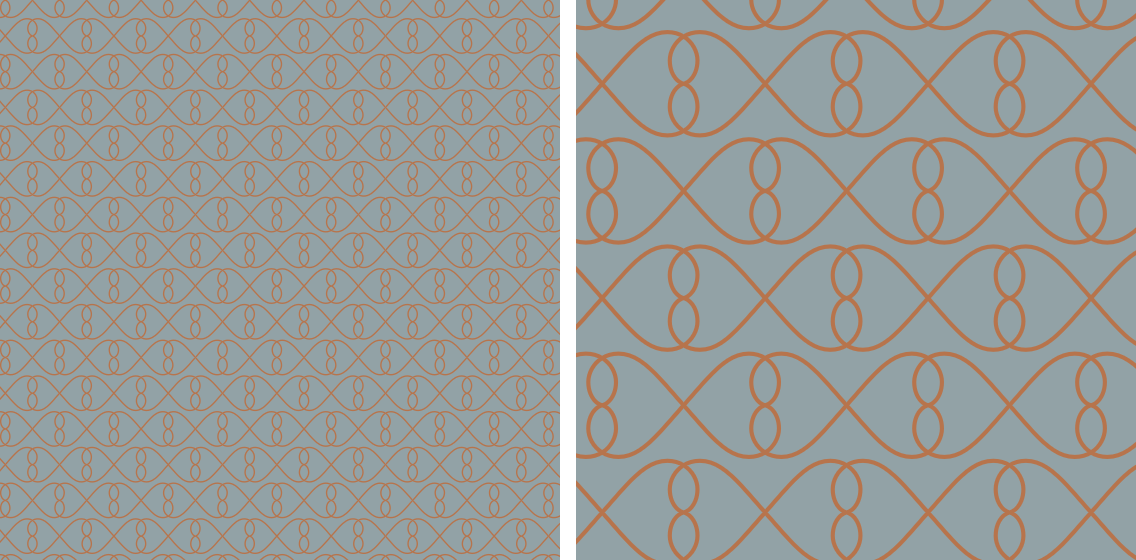
Left: the whole. Right: its middle third, enlarged.
A Shadertoy shader for this pattern:

```glsl
// Copper looped wave lines with figure-eight knots, in half-drop rows on grey blue.

#define CELL_WIDTH 0.0970              // one repeat across, in canvas units
#define ROW_PITCH 0.6577               // row spacing, in cell widths
#define ORIGIN vec2(0.0579, 0.9358)    // centre of one knot on the canvas
#define LINE_HALF 0.0127               // half line width, in cell widths
#define CREST vec2(0.100, 0.317)       // top of the large arc
#define LOOP_SIDE vec2(0.085, 0.143)   // widest point of the small loop
#define GROUND vec3(0.572, 0.636, 0.650)
#define COPPER vec3(0.718, 0.455, 0.298)
#define STEPS 12

float segmentDistance(vec2 p, vec2 a, vec2 b) {
    vec2 ab = b - a;
    float t = clamp(dot(p - a, ab) / dot(ab, ab), 0.0, 1.0);
    return length(p - a - ab * t);
}

vec2 bezier(vec2 a, vec2 b, vec2 c, vec2 d, float t) {
    float s = 1.0 - t;
    return s * s * s * a + 3.0 * s * s * t * b + 3.0 * s * t * t * c + t * t * t * d;
}

float curveDistance(vec2 p, vec2 a, vec2 b, vec2 c, vec2 d) {
    float nearest = 1e3;
    vec2 previous = a;
    for (int i = 1; i <= STEPS; i++) {
        vec2 next = bezier(a, b, c, d, float(i) / float(STEPS));
        nearest = min(nearest, segmentDistance(p, previous, next));
        previous = next;
    }
    return nearest;
}

// Distance to one knot and its arcs, folded into a quarter cell
float knotDistance(vec2 p) {
    p = abs(p);
    vec2 mirrored = vec2(-p.x, p.y);
    vec2 farSide = vec2(-LOOP_SIDE.x, LOOP_SIDE.y);
    vec2 crestHandle = vec2(-0.018, CREST.y);
    vec2 sideHandle = vec2(farSide.x, 0.223);

    // Large arc from the cell edge to its crest
    float d = curveDistance(p, vec2(0.5, 0.0), vec2(0.340, 0.180),
                            vec2(0.240, CREST.y), CREST);
    // Crest curling over the axis, and its mirror
    d = min(d, curveDistance(p, CREST, crestHandle, sideHandle, farSide));
    d = min(d, curveDistance(mirrored, CREST, crestHandle, sideHandle, farSide));
    // Lower part of the loop, back to the centre
    return min(d, curveDistance(p, LOOP_SIDE, vec2(LOOP_SIDE.x, 0.063),
                                vec2(0.042, 0.010), vec2(0.0)));
}

void mainImage(out vec4 fragColor, in vec2 fragCoord) {
    vec2 p = (fragCoord / iResolution.y - ORIGIN) / CELL_WIDTH;
    float pixel = 1.0 / (iResolution.y * CELL_WIDTH);

    // Nearest line in the rows below and above
    float d = 1e3;
    float baseRow = floor(p.y / ROW_PITCH);
    for (int i = 0; i < 2; i++) {
        float row = baseRow + float(i);
        vec2 q = p - vec2(0.5 * mod(row, 2.0), row * ROW_PITCH);
        q.x = fract(q.x + 0.5) - 0.5;
        d = min(d, knotDistance(q));
    }

    float line = clamp(0.5 + (LINE_HALF - d) / pixel, 0.0, 1.0);
    fragColor = vec4(mix(GROUND, COPPER, line), 1.0);
}
```
